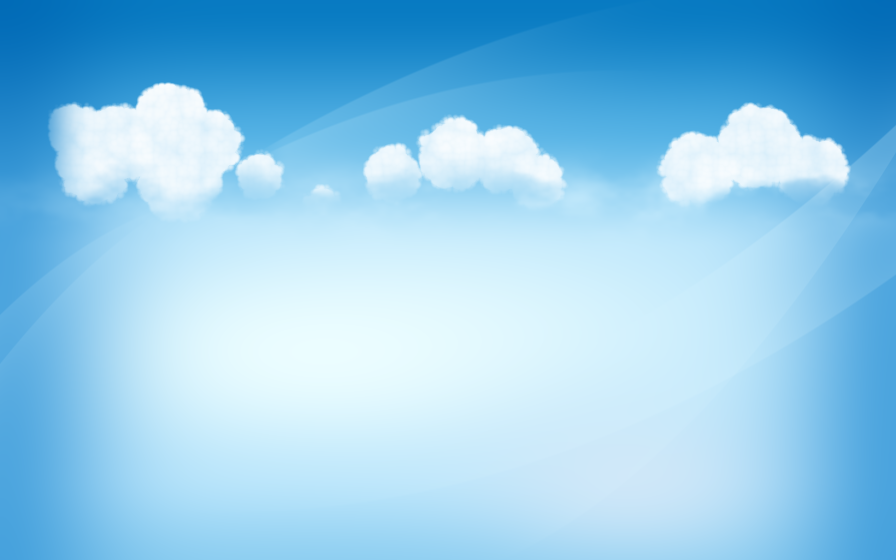
Write a Shadertoy shader that draws this background.

```glsl
// Bright blue sky with three billowing clouds, a pale glow and sweeping light arcs.
#define DEEP vec3(0.03, 0.48, 0.76)
#define AZURE vec3(0.33, 0.70, 0.90)
#define PALE vec3(0.69, 0.88, 0.98)
#define GLOW vec3(0.93, 0.995, 1.0)
#define EDGE vec3(0.22, 0.60, 0.85)
#define CORNER vec3(0.0, 0.41, 0.71)
#define ROSE vec3(0.84, 0.91, 0.97)
#define SHADOW vec3(0.72, 0.88, 0.97)
#define BILLOW 0.026
#define CLOUD_BASE 0.60

const int LOBES = 15;
// Cloud lobes: centre and radius
const vec3 lobes[LOBES] = vec3[LOBES](
    vec3(0.135, 0.770, 0.045), vec3(0.210, 0.740, 0.068),
    vec3(0.305, 0.785, 0.062), vec3(0.375, 0.745, 0.052),
    vec3(0.465, 0.685, 0.036), vec3(0.170, 0.705, 0.065),
    vec3(0.320, 0.680, 0.070), vec3(0.700, 0.690, 0.046),
    vec3(0.810, 0.725, 0.060), vec3(0.905, 0.715, 0.056),
    vec3(0.960, 0.675, 0.045), vec3(0.575, 0.630, 0.030),
    vec3(1.245, 0.695, 0.062), vec3(1.355, 0.738, 0.070),
    vec3(1.450, 0.695, 0.058));

vec2 hash22(vec2 p) {
    vec3 q = fract(p.xyx * vec3(0.1031, 0.1030, 0.0973));
    q += dot(q, q.yzx + 33.33);
    return fract((q.xx + q.yz) * q.zy);
}

float valueNoise(vec2 p) {
    vec2 i = floor(p), f = fract(p);
    f = f * f * (3.0 - 2.0 * f);
    float low = mix(hash22(i).x, hash22(i + vec2(1, 0)).x, f.x);
    float high = mix(hash22(i + vec2(0, 1)).x, hash22(i + 1.0).x, f.x);
    return mix(low, high, f.y);
}

float fbm(vec2 p) {
    float sum = 0.0, amp = 0.5;
    for (int i = 0; i < 4; i++) {
        sum += amp * valueNoise(p);
        p = p * 2.03 + 17.0;
        amp *= 0.5;
    }
    return sum;
}

// Rounded puffs: high at cell centres, low in the creases
float puffs(vec2 p) {
    vec2 cell = floor(p), f = fract(p);
    float nearest = 2.0;
    for (int j = -1; j <= 1; j++)
        for (int i = -1; i <= 1; i++) {
            vec2 o = vec2(i, j);
            vec2 d = o + 0.15 + 0.7 * hash22(cell + o) - f;
            nearest = min(nearest, dot(d, d));
        }
    return 1.0 - nearest;
}

float spot(vec2 p, vec2 centre, vec2 size) {
    vec2 d = (p - centre) / size;
    return exp(-dot(d, d));
}

// Signed height above a parabola that starts at origin
float arc(vec2 p, vec2 origin, float slope, float bend) {
    float x = p.x - origin.x;
    return p.y - origin.y - x * (slope + bend * x);
}

// Light on the positive side of an edge, fading with depth
float veil(float d, float depth) {
    float aa = 1.5 / iResolution.y;
    return smoothstep(-aa, aa, d) * exp(-max(d, 0.0) / depth);
}

vec3 sky(vec2 p) {
    vec3 col = mix(AZURE, DEEP, smoothstep(0.72, 1.0, p.y));
    col = mix(PALE, col, smoothstep(0.55, 0.77, p.y));
    col = mix(col, vec3(0.50, 0.78, 0.93), 0.8 * smoothstep(0.16, -0.04, p.y));
    col = mix(col, GLOW, 0.55 * spot(p, vec2(0.85, 0.42), vec2(0.58, 0.20)));
    col = mix(col, GLOW, 0.95 * spot(p, vec2(0.57, 0.37), vec2(0.46, 0.17)));
    col = mix(col, ROSE, 0.75 * spot(p, vec2(1.13, 0.14), vec2(0.27, 0.14)));
    // Darker sides and top corners
    float side = exp(-pow(p.x / 0.19, 2.0)) + exp(-pow((1.6 - p.x) / 0.18, 2.0));
    return mix(col, mix(EDGE, CORNER, smoothstep(0.55, 1.0, p.y)), 0.85 * side);
}

float lightArcs(vec2 p) {
    float fadeRight = smoothstep(1.25, 0.65, p.x) * smoothstep(0.44, 0.52, p.x);
    float light = 0.15 * fadeRight * veil(-arc(p, vec2(0.448, 0.72), 0.60, -0.29), 0.12);
    light += 0.13 * fadeRight * veil(-arc(p, vec2(0.448, 0.712), 0.49, -0.37), 0.10);
    float fadeLeft = smoothstep(0.32, 0.15, p.x);
    light += 0.12 * fadeLeft * veil(-arc(p, vec2(0.0, 0.4375), 0.97, -1.07), 0.10);
    light += 0.10 * fadeLeft * veil(-arc(p, vec2(0.0, 0.35), 1.25, -1.04), 0.10);
    float fadeIn = smoothstep(1.0, 1.4, p.x);
    light += 0.20 * fadeIn * veil(-arc(p, vec2(1.04, 0.375), 0.51, 0.37), 0.14);
    light += 0.10 * smoothstep(0.85, 1.1, p.x) * veil(arc(p, vec2(0.896, 0.0), 0.45, 0.83), 0.10);
    light += 0.14 * smoothstep(0.2, 1.2, p.x) * veil(arc(p, vec2(0.4, 0.085), 0.0, 0.295), 0.10);
    return light;
}

void mainImage(out vec4 fragColor, in vec2 fragCoord) {
    vec2 p = fragCoord / iResolution.xy * vec2(1.6, 1.0);
    vec3 col = mix(sky(p), vec3(0.88, 0.97, 1.0), lightArcs(p));

    // Soft haze around the cloud base
    float wisps = smoothstep(0.25, 0.7, fbm(p * vec2(9.0, 14.0)));
    float band = spot(p, vec2(0.85, 0.635), vec2(0.62, 0.055));
    band += 0.8 * spot(p, vec2(1.37, 0.655), vec2(0.18, 0.035));
    col = mix(col, vec3(0.84, 0.95, 1.0), min(0.65 * band * wisps, 0.8));

    // Merged lobes roughened by three sizes of puff
    float detail = 0.6 * puffs(p * 22.0) + 0.3 * puffs(p * 47.0) + 0.2 * puffs(p * 95.0);
    float dist = 1.0;
    for (int i = 0; i < LOBES; i++)
        dist = min(dist, length(p - lobes[i].xy) - lobes[i].z);
    dist -= BILLOW * (detail - 0.65);
    float cover = smoothstep(0.004, -0.006, dist);
    cover *= smoothstep(CLOUD_BASE, CLOUD_BASE + 0.10, p.y + 0.05 * (wisps - 0.5));
    cover *= smoothstep(0.05, 0.16, p.x);
    float lit = 0.25 + 0.6 * detail + 0.35 * (fbm(p * 16.0) - 0.5);
    lit += 0.9 * (p.y - 0.72);
    col = mix(col, mix(SHADOW, vec3(1.0), clamp(lit, 0.0, 1.0)), 0.96 * cover);

    fragColor = vec4(col, 1.0);
}
```
